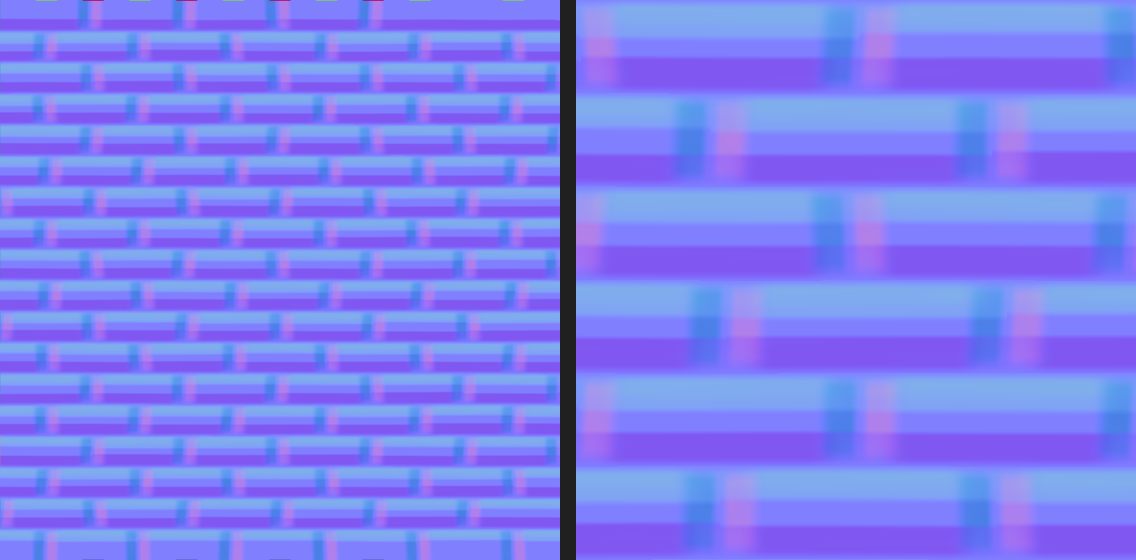
Left, the full canvas; right, a detail of the centre.
Reproduce this texture map procedurally as a three.js fragment shader.

```glsl
// Normal map of a running-bond wall of long bevelled bricks with slightly uneven joints.
varying vec2 vUv;

#define BRICKS vec2(6.0, 18.0)  // repeats across and up
#define BEVEL 0.37              // height of the long bevels, in rows
#define BEVEL_VARIATION 0.06    // change of bevel height between bricks
#define UP_SLOPE 0.355          // tilt of the upper bevel
#define DOWN_SLOPE 0.31         // tilt of the lower bevel
#define LEFT_SLOPE 0.40         // tilt of the bevel left of a joint
#define RIGHT_SLOPE 0.36        // tilt of the bevel right of a joint
#define JOINT_WIDTH 0.13        // reach of an end bevel, in bricks
#define ROW_SHIFT 0.07          // sideways scatter of rows
#define JOINT_SHIFT 0.02        // sideways scatter of single joints
#define WOBBLE 0.02             // waviness of the rows
#define RIM 0.0011              // width of the frayed canvas rim

float hash(vec2 p) {
  vec3 q = fract(p.xyx * vec3(0.1031, 0.1030, 0.0973));
  q += dot(q, q.yzx + 33.33);
  return fract((q.x + q.y) * q.z);
}

float cornerGradient(vec2 cell, vec2 offset) {
  float angle = 6.2832 * hash(cell + 17.0);
  return dot(vec2(cos(angle), sin(angle)), offset);
}

float gradientNoise(vec2 p) {
  vec2 i = floor(p), f = fract(p), u = f * f * (3.0 - 2.0 * f);
  vec2 e = vec2(1.0, 0.0);
  return mix(mix(cornerGradient(i, f), cornerGradient(i + e, f - e), u.x),
             mix(cornerGradient(i + e.yx, f - e.yx), cornerGradient(i + 1.0, f - 1.0), u.x), u.y);
}

// Band that rises from 0 to 1 between a and b, and falls back between c and d
float ramp(float a, float b, float c, float d, float x) {
  return smoothstep(a, b, x) * (1.0 - smoothstep(c, d, x));
}

vec3 encodeNormal(vec2 slope) {
  return 0.5 + 0.5 * vec3(slope, 1.0 - 1.15 * dot(slope, slope));
}

// Coloured dashes and flecks on the outermost edge
vec3 frayRim(vec3 color, vec2 p, float row) {
  float slot = floor(p.x * 2.0 + 0.5);
  float dash = 1.0 - smoothstep(0.2, 0.25, abs(p.x * 2.0 - slot));
  float oddSlot = mod(slot, 2.0);
  float redDash = dash * (1.0 - oddSlot) * step(1.5, slot) * step(slot, 8.5);
  float top = smoothstep(1.0 - RIM * 1.4, 1.0 - RIM * 0.6, vUv.y);
  float bottom = 1.0 - smoothstep(RIM * 0.4, RIM, vUv.y);
  float left = 1.0 - smoothstep(RIM * 0.4, RIM, vUv.x);
  color = mix(color, vec3(0.48, 0.82, 0.38), top * dash * oddSlot);
  color = mix(color, vec3(0.68, 0.05, 0.35), top * redDash);
  color = mix(color, vec3(0.2, 0.15, 0.38), bottom * redDash);
  vec3 fleck = mix(vec3(0.1, 0.6, 0.6), vec3(0.95, 0.5, 0.4), step(0.55, hash(vec2(row, 8.0))));
  return mix(color, fleck, left * mod(row, 2.0) * 0.8);
}

void main() {
  vec2 p = vUv * BRICKS;
  float y = p.y + WOBBLE * gradientNoise(vec2(p.x * 0.9, p.y * 0.7));
  float row = clamp(floor(y), 0.0, BRICKS.y - 1.0);
  float h = clamp(y - row, 0.0, 1.0);

  // Nearest vertical joint
  float shift = 0.5 * (1.0 - mod(row, 2.0)) + ROW_SHIFT * (hash(vec2(row, 3.0)) - 0.5);
  float joint = floor(p.x - shift + 0.5);
  vec2 id = vec2(joint, row);
  float jointX = joint + shift + JOINT_SHIFT * (hash(id + 5.0) - 0.5);
  float lean = 0.05 * (hash(id + 9.0) - 0.4) * (h - 0.5);
  float d = p.x - jointX - lean;
  float topRow = step(BRICKS.y - 1.5, row);
  float bottomRow = 1.0 - step(0.5, row);
  float present = step(0.0, jointX) * step(jointX, BRICKS.x);
  present *= 1.0 - topRow * (1.0 - step(0.5, joint) * step(joint, 4.5));

  // Long bevels, varied from brick to brick; they meet in a soft crease
  vec2 brick = vec2(joint + step(0.0, d), row);
  float lowEdge = BEVEL + BEVEL_VARIATION * (hash(brick + 21.0) - 0.5);
  float highEdge = 1.0 - BEVEL + BEVEL_VARIATION * (hash(brick + 43.0) - 0.5);
  float streak = gradientNoise(vec2(p.x * 2.0, p.y * 9.0));
  float lower = ramp(-0.03, 0.1, lowEdge - 0.035, lowEdge + 0.035, h) * (1.0 - bottomRow);
  float upper = ramp(highEdge - 0.06, highEdge + 0.04, 0.9, 1.03, h) * (1.0 - topRow);
  float upSlope = UP_SLOPE * (mix(0.78, 1.0, smoothstep(0.64, 0.84, h)) + 0.06 * streak);
  float slopeY = upper * upSlope - lower * DOWN_SLOPE * (1.0 + 0.05 * streak);

  // End bevels on both sides of the joint, soft on the outside
  float reach = abs(d);
  float side = ramp(0.0, 0.04, JOINT_WIDTH - 0.035, JOINT_WIDTH + 0.03, reach);
  float ends = ramp(0.0, 0.2, 0.82, 1.0, h);
  ends = mix(ends, 1.0, max(topRow * step(0.5, h), bottomRow * step(h, 0.5)));
  float fade = 1.0 - 0.3 * max(upper, lower) + 0.2 * gradientNoise(p * vec2(9.0, 3.0));
  float slopeX = side * (d < 0.0 ? -LEFT_SLOPE : RIGHT_SLOPE) * ends * fade * present;
  float notch = 1.0 - smoothstep(0.05, JOINT_WIDTH + 0.05, reach);
  slopeY *= 1.0 - present * notch * mix(0.65, 0.45, smoothstep(0.1, 0.6, h));

  vec3 color = encodeNormal(vec2(slopeX, slopeY));
  gl_FragColor = vec4(frayRim(color, p, row), 1.0);
}
```
